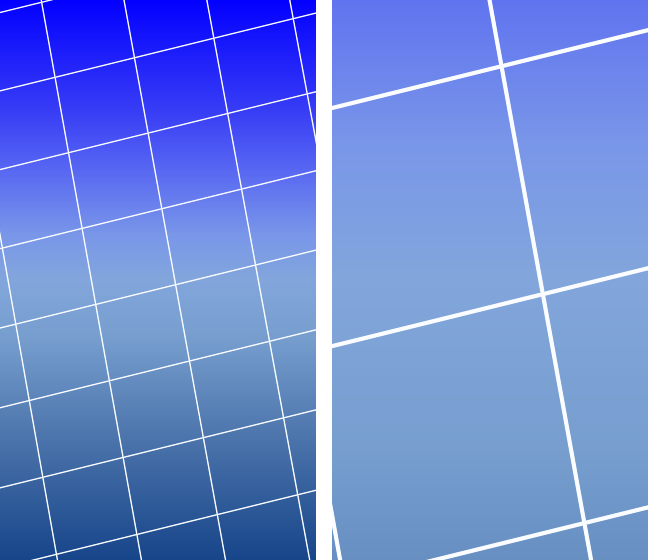
Left: the whole. Right: its middle third, enlarged.
Give the GLSL for this pattern, as a WebGL 2 fragment shader.

```glsl
#version 300 es
precision highp float;
// Tilted grid of thin white lines, in faint perspective, over a blue vertical gradient.

uniform vec2 u_resolution;
out vec4 fragColor;

// Gradient from the top (0) to the bottom (1); w is the stop position
vec3 skyGradient(float depth) {
    vec4 stops[8] = vec4[8](
        vec4(0.01, 0.00, 1.00, 0.00),
        vec4(0.22, 0.24, 0.96, 0.20),
        vec4(0.34, 0.40, 0.95, 0.30),
        vec4(0.475, 0.59, 0.91, 0.42),
        vec4(0.51, 0.65, 0.86, 0.50),
        vec4(0.465, 0.62, 0.81, 0.60),
        vec4(0.28, 0.44, 0.66, 0.80),
        vec4(0.09, 0.27, 0.54, 1.00));
    vec3 color = stops[0].rgb;
    for (int i = 1; i < 8; i++) {
        float from = stops[i - 1].w;
        float blend = clamp((depth - from) / (stops[i].w - from), 0.0, 1.0);
        color = mix(color, stops[i].rgb, blend);
    }
    return color;
}

void main() {
    // Canvas heights, measured down from the top left corner
    float pixel = 1.0 / u_resolution.y;
    vec2 p = vec2(gl_FragCoord.x, u_resolution.y - gl_FragCoord.y) * pixel;

    // Cell coordinates: skewed axes, cells growing slightly downwards
    vec2 spacing = vec2(0.1477, 0.1405) * (1.0 + dot(p, vec2(0.0031, 0.0154)));
    vec2 cell = vec2(p.x - 0.179 * p.y - 0.0736,
                     p.y + 0.2465 * p.x - 0.444) / spacing;

    // Perpendicular distance to the nearest line of each family
    vec2 lineDistance = abs(fract(cell + 0.5) - 0.5) * spacing / vec2(1.016, 1.030);
    vec2 coverage = 1.0 - smoothstep(0.00125 - 0.6 * pixel, 0.00125 + 0.6 * pixel, lineDistance);
    float line = max(coverage.x, coverage.y);

    fragColor = vec4(mix(skyGradient(p.y), vec3(0.98, 0.99, 1.0), line), 1.0);
}
```
